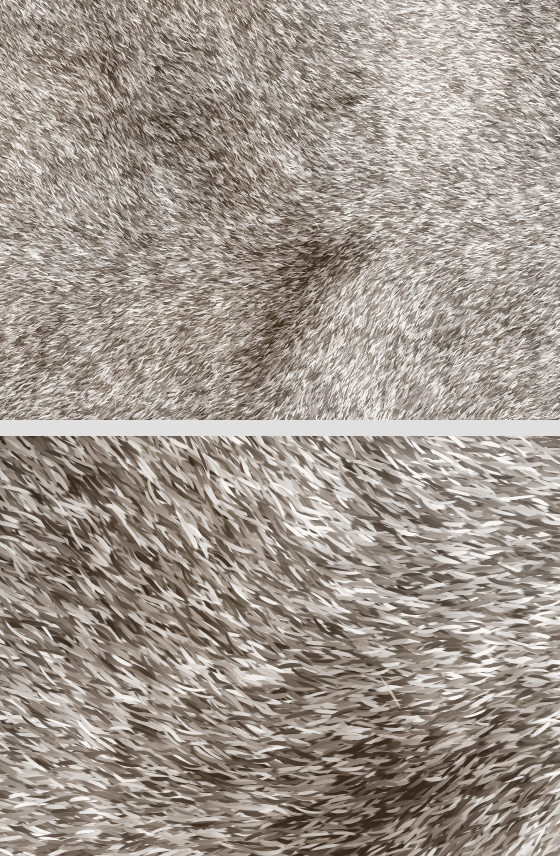
Top: the whole. Bottom: its middle third, enlarged.
This texture is drawn by a WebGL 1 fragment shader. Its source:

```glsl
precision highp float;
// Short grey-brown animal fur whose nap swirls around a central crease.
// Layers of hash-scattered, tapered hairs follow a smooth direction field;
// a broad tone map supplies the pale sheen, the dark folds and the clumps.

uniform vec2 u_resolution;

vec4 hash4(vec2 p) {
  vec4 q = fract(p.xyxy * vec4(0.1031, 0.1030, 0.0973, 0.1099));
  q += dot(q, q.wzxy + 33.33);
  return fract((q.xxyz + q.yzzw) * q.zywx);
}

float noise(vec2 p) {
  vec2 i = floor(p), f = fract(p);
  f = f * f * (3.0 - 2.0 * f);
  return mix(mix(hash4(i).x, hash4(i + vec2(1, 0)).x, f.x),
             mix(hash4(i + vec2(0, 1)).x, hash4(i + vec2(1, 1)).x, f.x), f.y);
}

vec2 turn(vec2 v, float a) {
  float c = cos(a), s = sin(a);
  return vec2(c * v.x + s * v.y, c * v.y - s * v.x);
}

// Soft elliptical patch
float patchAt(vec2 p, vec2 center, vec2 radius, float tilt) {
  vec2 q = turn(p - center, tilt) / radius;
  return exp(-dot(q, q));
}

// Direction of the nap, in radians
float napAngle(vec2 p) {
  float left = mix(0.5, -0.78, smoothstep(0.1, 0.62, p.y));
  float haunch = mix(1.2, 0.55, smoothstep(0.8, 1.25, p.x));
  float right = mix(haunch, -0.35, smoothstep(0.2, 0.68, p.y));
  float side = smoothstep(0.6, 0.86, p.x + 0.06 * (noise(p * 9.0) - 0.5));
  return mix(left, right, side) + 0.4 * (noise(p * 7.0 + 3.0) - 0.5);
}

// Broad light and shade of the coat
float coatTone(vec2 p) {
  float t = 0.60 + 0.06 * smoothstep(0.7, 0.95, p.x);
  t += 0.15 * patchAt(p, vec2(1.04, 0.88), vec2(0.2, 0.22), 0.0);
  t += 0.10 * patchAt(p, vec2(0.84, 0.16), vec2(0.09, 0.24), -0.2);
  t += 0.07 * patchAt(p, vec2(0.0, 0.72), vec2(0.16, 0.4), 0.0);
  t += 0.05 * patchAt(p, vec2(1.2, 0.55), vec2(0.25, 0.12), -0.2);
  t -= 0.10 * patchAt(p, vec2(0.42, 0.68), vec2(0.42, 0.14), -0.75);
  t -= 0.08 * patchAt(p, vec2(1.3, 0.86), vec2(0.08, 0.16), 0.0);
  t -= 0.07 * patchAt(p, vec2(1.2, 0.25), vec2(0.2, 0.06), 0.4);
  // Folds and crease
  t -= 0.30 * patchAt(p, vec2(0.815, 0.76), vec2(0.055, 0.014), 0.2);
  t -= 0.24 * patchAt(p, vec2(0.85, 0.82), vec2(0.03, 0.012), -0.1);
  t -= 0.21 * patchAt(p, vec2(0.79, 0.38), vec2(0.11, 0.05), 0.35);
  t -= 0.19 * patchAt(p, vec2(0.66, 0.2), vec2(0.15, 0.06), 1.0);
  t -= 0.06 * patchAt(p, vec2(0.74, 0.58), vec2(0.035, 0.16), 0.0);
  return t;
}

vec3 furColor(float tone, float warmth) {
  tone = clamp(tone, 0.16, 0.96);
  float tint = mix(0.047, 0.012, smoothstep(0.5, 0.95, tone)) * warmth;
  return vec3(tone + tint, tone, tone - 0.85 * tint);
}

// Coverage of a tapered hair: q.x runs along it, q.y across it
float hairCover(vec2 q, float halfLength, float halfWidth, float pixel) {
  float s = abs(q.x) / halfLength;
  float edge = clamp(0.5 + (halfWidth * (1.0 - 0.6 * s * s) - abs(q.y)) / pixel, 0.0, 1.0);
  return edge * (1.0 - smoothstep(0.6, 1.0, s));
}

void main() {
  float pixel = 1.0 / u_resolution.y;
  vec2 p = gl_FragCoord.xy * pixel;
  float angle = napAngle(p);

  // Clumps stretch along the nap in the tone noise
  float tone = coatTone(p) + 0.12 * (noise(p * 15.0) - 0.5) + 0.16 * (noise(p * 48.0) - 0.5);
  float warmth = mix(1.15, 0.85, smoothstep(0.5, 1.1, p.x)) + 0.4 * (noise(p * 5.0) - 0.5);
  vec3 color = furColor(tone - 0.24, warmth);

  // Dense short hairs, back to front
  for (int layer = 0; layer < 13; layer++) {
    float depth = float(layer) / 12.0;
    vec2 grid = p / 0.0155 + vec2(0.37, 0.61) * float(layer);
    for (int k = 0; k < 9; k++) {
      float row = floor(float(k) / 3.0);
      vec2 cell = floor(grid) + vec2(float(k) - 3.0 * row, row) - 1.0;
      vec4 h = hash4(cell + 37.0 * float(layer) + 11.0);
      vec2 q = turn((grid - cell - h.xy) * 0.0155, angle + 0.8 * (h.z - 0.5));
      q.y += 34.0 * (fract(h.z * 17.0) - 0.5) * q.x * q.x;
      float cover = hairCover(q, mix(0.009, 0.0155, h.x), mix(0.001, 0.0019, h.y), pixel);
      float shade = tone + 0.68 * (h.w - 0.5) + 0.07 * (depth - 0.5) + 3.0 * q.x;
      color = mix(color, furColor(shade, warmth), cover);
    }
  }

  // Sparse long pale stray hairs
  for (int i = 0; i < 14; i++) {
    vec4 h = hash4(vec2(float(i) * 7.0 + 2.0, 51.0));
    vec2 q = turn(p - h.xy * vec2(1.0, 0.95), 3.14 * h.z);
    q.y += 7.0 * (h.w - 0.5) * q.x * q.x;
    float cover = hairCover(q, mix(0.012, 0.045, h.w), 0.0011, pixel);
    color = mix(color, vec3(0.88, 0.84, 0.77), 0.75 * cover);
  }
  gl_FragColor = vec4(color, 1.0);
}
```
